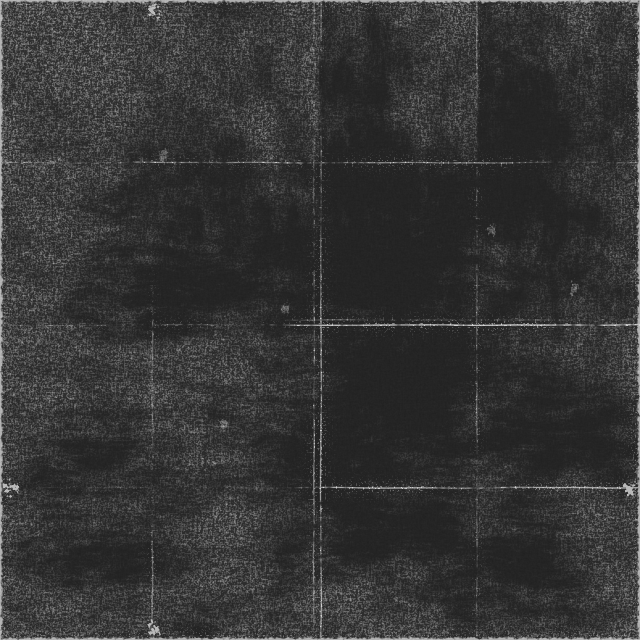
Reproduce this texture procedurally as a Shadertoy shader.

```glsl
// Worn black paper folded into a four by four grid, with pale creases, frayed rim and scuffs.

const vec3 INK = vec3(0.142);
const vec3 SCUFF = vec3(0.44);
const vec3 PALE = vec3(0.82);

// Fold positions, with the strength of each fold on either side of the middle
const vec3 FOLD_X = vec3(0.238, 0.496, 0.745);
const vec3 FOLD_Y = vec3(0.238, 0.496, 0.746);
const vec3 X_BELOW = vec3(0.50, 0.70, 0.45);
const vec3 X_ABOVE = vec3(0.20, 0.45, 0.42);
const vec3 Y_LEFT = vec3(0.25, 0.40, 0.60);
const vec3 Y_RIGHT = vec3(0.78, 0.95, 0.62);
const vec2 GAP = vec2(0.0055, 0.004);  // half gap of the doubled middle folds
const vec2 X_STRANDS = vec2(1.0, 0.8); // shares of right and left strand
const vec2 Y_STRANDS = vec2(0.45, 1.0); // shares of upper and lower strand
const float CREASE_WIDTH = 0.0008;     // half width
const float DUST_REACH = 0.008;
const float RIM_WIDTH = 0.005;
const vec3 SCUFF_BANDS = vec3(0.455, 0.18, 0.08);
const int CHIPS = 5;

vec2 hash2(vec2 p) {
    vec3 q = fract(vec3(p.xyx) * vec3(0.1031, 0.1030, 0.0973));
    q += dot(q, q.yzx + 33.33);
    return fract((q.xx + q.yz) * q.zy);
}

float corner(vec2 cell, vec2 offset) {
    float a = 6.2832 * hash2(cell).x;
    return dot(vec2(cos(a), sin(a)), offset);
}

// Gradient noise, about -0.7 to 0.7
float noise(vec2 p) {
    vec2 i = floor(p), f = p - i;
    vec2 u = f * f * f * (f * (f * 6.0 - 15.0) + 10.0);
    vec2 e = vec2(1.0, 0.0);
    return mix(mix(corner(i, f), corner(i + e, f - e), u.x),
               mix(corner(i + e.yx, f - e.yx), corner(i + 1.0, f - 1.0), u.x), u.y);
}

float fbm(vec2 p) {
    float sum = 0.0, amp = 1.0;
    for (int i = 0; i < 7; i++) {
        sum += amp * noise(p);
        p = mat2(1.96, 0.4, -0.4, 1.96) * p + 17.3;
        amp *= 0.66;
    }
    return sum;
}

// Streaks keep their axis, so the octaves are not rotated
float streaks(vec2 p) {
    return noise(p) + 0.7 * noise(p * 2.3 + 5.7) + 0.6 * noise(p * 5.1 + 9.2);
}

// One broken crease line with a halo of dust
float strand(float d, float along, float seed, float strength, float speck) {
    float px = 1.0 / iResolution.y;
    float gate = noise(vec2(along * 7.0, seed * 5.3)) + 0.9 * noise(vec2(along * 110.0, seed * 9.1));
    d = abs(d + 0.0016 * noise(vec2(along * 12.0, seed * 3.7)));
    float core = 1.0 - smoothstep(CREASE_WIDTH - 0.5 * px, CREASE_WIDTH + 0.8 * px, d);
    core *= smoothstep(-0.4, 0.6, gate + strength - 0.5);
    float dust = speck * exp(-d / DUST_REACH) * smoothstep(-0.4, 0.3, gate);
    return strength * (core + 0.85 * dust);
}

// A doubled fold has two strands, a plain fold has one
float fold(float d, float along, float seed, float strength, float gap, vec2 share, float speck) {
    if (gap == 0.0) return strand(d, along, seed, strength, speck);
    return max(strand(d - gap, along, seed, strength * share.x, speck),
               strand(d + gap, along, seed + 0.37, strength * share.y, speck));
}

void mainImage(out vec4 fragColor, in vec2 fragCoord) {
    vec2 uv = fragCoord / iResolution.xy;
    vec2 inset = min(uv, 1.0 - uv);
    float edge = min(inset.x, inset.y);

    // Fine grain with horizontal and vertical fibres
    float fibre = noise(uv * vec2(70.0, 290.0)) + noise(uv * vec2(290.0, 70.0) + 43.0);
    float grain = noise(uv * 397.0) + 0.6 * noise(uv.yx * 211.0 + 31.0) + 0.5 * fibre;
    float speck = smoothstep(0.16, 0.42, noise(uv * 353.0 + 71.0));

    // Scuffed areas: clouds, streaks, and heavier wear toward the rim and upper left
    vec2 warped = uv + 0.02 * vec2(noise(uv * 11.0), noise(uv * 11.0 + 27.0));
    float upright = smoothstep(0.4, 0.7, uv.y + 0.5 * (uv.x - 0.6) + 0.3 * noise(uv * 4.0));
    float streak = mix(streaks(warped * vec2(7.0, 38.0)), streaks(warped * vec2(34.0, 7.0)), upright * 0.8);
    vec3 away = (uv.y - SCUFF_BANDS + 0.03 * noise(uv * 6.0)) / 0.03;
    float band = dot(exp(-away * away), vec3(1.0)) * (1.0 - 0.8 * smoothstep(0.3, 0.55, uv.x));
    float density = 0.20 + 0.56 * fbm(uv * 4.0 + 3.1) + 0.26 * streak
        + 0.34 * smoothstep(0.28, 0.0, edge) + 0.24 * band
        + 0.32 * smoothstep(0.4, 0.0, distance(uv, vec2(0.08, 0.88)));

    // Dark shade to the right of the upper folds, and a tone for each panel
    vec3 past = uv.x - FOLD_X;
    vec3 shade = smoothstep(0.0, 0.006, past) * smoothstep(0.16, 0.09, past);
    density -= 0.3 * (shade.y + shade.z) * smoothstep(0.6, 0.78, uv.y);
    vec2 panel = vec2(dot(step(FOLD_X, uv.xxx), vec3(1.0)), dot(step(FOLD_Y, uv.yyy), vec3(1.0)));
    density += 0.14 * (hash2(panel + 4.0).x - 0.5);
    float wear = smoothstep(0.05, 0.9, density);
    float scuff = wear * (0.45 + 1.1 * max(grain, -0.25)) + 0.05 * grain;
    vec3 color = INK + (SCUFF - INK) * scuff;

    // Creases
    float lit = 0.0;
    for (int i = 0; i < 3; i++) {
        float seed = float(i) + 1.0;
        vec2 gap = i == 1 ? GAP : vec2(0.0);
        float sx = mix(X_BELOW[i], X_ABOVE[i], smoothstep(0.46, 0.62, uv.y));
        float sy = mix(Y_LEFT[i], Y_RIGHT[i], smoothstep(0.40, 0.52, uv.x));
        lit = max(lit, fold(uv.x - FOLD_X[i], uv.y, seed, sx, gap.x, X_STRANDS, speck));
        lit = max(lit, fold(uv.y - FOLD_Y[i], uv.x, seed + 8.0, sy, gap.y, Y_STRANDS, speck));
    }

    // Frayed rim, and torn patches where the outer folds meet it
    float ragged = noise(uv * 90.0) + noise(uv * 230.0);
    lit = max(lit, 0.8 * smoothstep(RIM_WIDTH, 0.001, edge + 0.003 * ragged));
    lit = max(lit, 0.6 * speck * exp(-edge / 0.014));
    float tear = min(length(vec2(uv.x - FOLD_X.x, inset.y - 0.016)),
                     length(vec2(inset.x - 0.016, uv.y - FOLD_Y.x)));
    lit = max(lit, 0.85 * smoothstep(0.010, 0.004, tear + 0.013 * ragged));

    // Scattered chips and stray specks
    for (int i = 0; i < CHIPS; i++) {
        vec2 center = 0.1 + 0.8 * hash2(vec2(float(i) * 7.3 + 2.0, 19.0));
        float d = length((uv - center) * vec2(1.2, 0.8)) + 0.007 * ragged;
        lit = max(lit, 0.35 * smoothstep(0.009, 0.005, d) * (0.8 + grain));
    }
    lit = max(lit, 0.4 * smoothstep(0.42, 0.6, noise(uv * 210.0 + 11.0)) * wear);
    fragColor = vec4(mix(color, PALE, clamp(lit, 0.0, 1.0)), 1.0);
}
```
